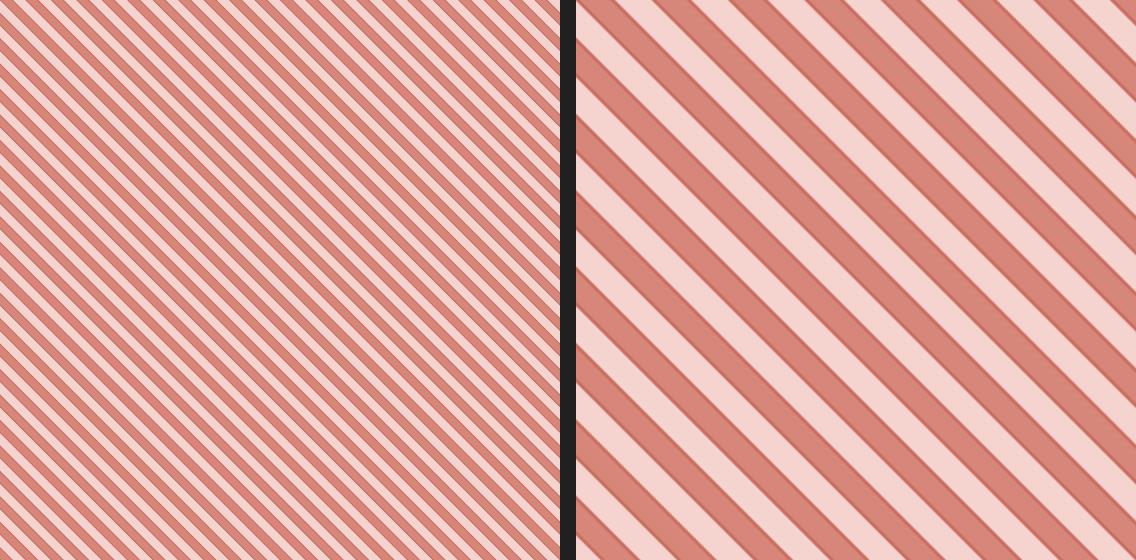
Left: the whole. Right: its middle third, enlarged.
This pattern is drawn by a Shadertoy shader. Its source:

```glsl
// Diagonal candy stripes: equal bands of rose and pale pink falling to the right,
// each rose band bordered by a thin deeper line. One periodic coordinate with a
// whole number of repeats on both axes makes the canvas tile without a seam.

const vec2  REPEATS    = vec2(22.0, 22.0);  // stripes across and down
const float BAND_WIDTH = 0.52;              // rose share of one period
const float BAND_MID   = 0.25;              // centre of the rose band in the period
const float LINE_WIDTH = 0.06;              // border line, in periods
const float SOFTNESS   = 0.05;              // least edge blur, in periods

const vec3 PALE = vec3(0.96, 0.83, 0.81);
const vec3 ROSE = vec3(0.84, 0.53, 0.48);
const vec3 DEEP = vec3(0.79, 0.42, 0.37);

// Signed distance to the nearest rose band, in periods; negative inside.
float bandDistance(float phase) {
    float offset = fract(phase - BAND_MID + 0.5) - 0.5;
    return abs(offset) - 0.5 * BAND_WIDTH;
}

// Coverage of the region where the distance is negative.
float coverage(float dist, float blur) {
    return 1.0 - smoothstep(-0.5 * blur, 0.5 * blur, dist);
}

void mainImage(out vec4 fragColor, in vec2 fragCoord) {
    vec2 uv = fragCoord / iResolution.xy;
    float dist = bandDistance(dot(uv, REPEATS));

    // Edge blur never falls below one pixel, measured across the stripe
    float blur = max(SOFTNESS, length(REPEATS / iResolution.xy));

    // Deep border first, then the rose core inset by the line width
    vec3 color = mix(PALE, DEEP, coverage(dist, blur));
    color = mix(color, ROSE, coverage(dist + LINE_WIDTH, blur));

    fragColor = vec4(color, 1.0);
}
```
